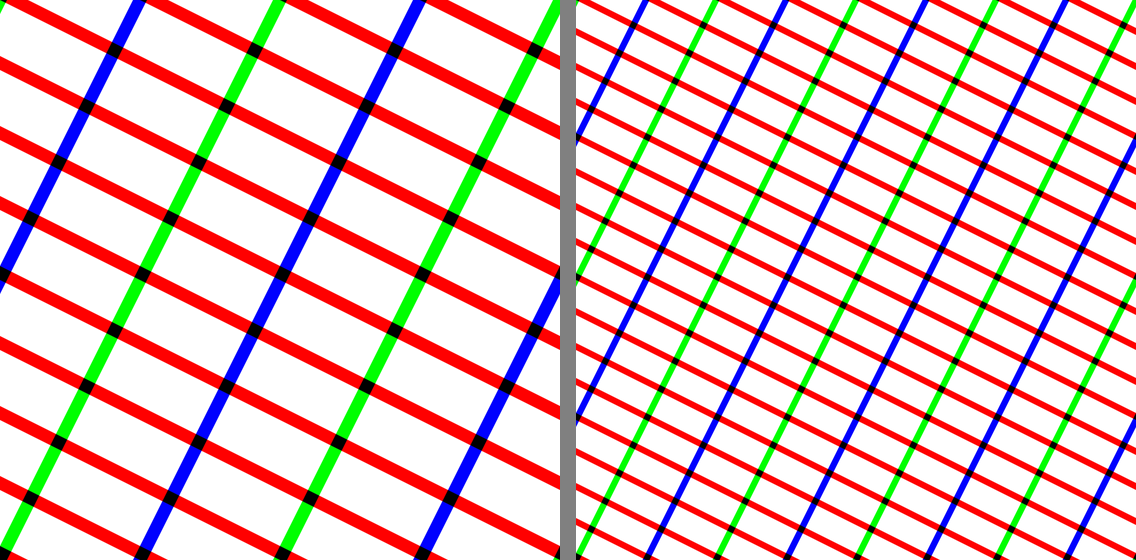
Left: one tile. Right: repeated 2 by 2.
Write a Shadertoy shader that draws this pattern.

```glsl
// Slanted grid of red bars crossed by alternating green and blue bars, black where they overlap.

#define RED_REPEATS vec2(4.0, 8.0)     // red bars crossed along x and y
#define STEEP_REPEATS vec2(4.0, -2.0)  // green and blue bars crossed along x and y
#define RED_SHIFT 0.1                  // in red bar spacings
#define RED_WIDTH 0.2                  // share of the red spacing
#define STEEP_WIDTH 0.1                // share of the steep spacing
#define PAPER vec3(1.0)
#define RED vec3(1.0, 0.0, 0.0)
#define GREEN vec3(0.0, 1.0, 0.0)
#define BLUE vec3(0.0, 0.0, 1.0)

// Coverage of a bar centred on every whole phase, smoothed over one pixel
float barMask(float phase, float width, float pixel) {
    float dist = abs(phase - round(phase)) - 0.5 * width;
    return clamp(0.5 - dist / pixel, 0.0, 1.0);
}

void mainImage(out vec4 fragColor, in vec2 fragCoord) {
    vec2 uv = fragCoord / iResolution.xy;

    // Whole repeats on both axes keep the tile seamless
    float redPhase = dot(uv, RED_REPEATS) - RED_SHIFT;
    float steepPhase = dot(uv, STEEP_REPEATS);

    // Size of one pixel in each phase
    float redPixel = length(RED_REPEATS / iResolution.xy);
    float steepPixel = length(STEEP_REPEATS / iResolution.xy);

    float redMask = barMask(redPhase, RED_WIDTH, redPixel);
    float steepMask = barMask(steepPhase, STEEP_WIDTH, steepPixel);

    // Even steep bars are green, odd ones blue
    float isOdd = mod(round(steepPhase), 2.0);
    vec3 steepColor = mix(GREEN, BLUE, step(0.5, isOdd));

    // Inks multiply, so crossings turn black
    vec3 color = PAPER * mix(vec3(1.0), RED, redMask) * mix(vec3(1.0), steepColor, steepMask);
    fragColor = vec4(color, 1.0);
}
```
